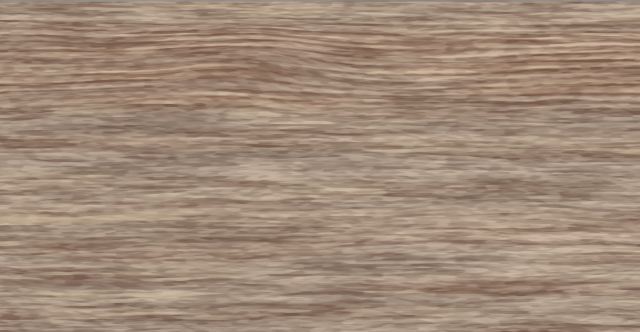
Reproduce this texture procedurally as a WebGL 2 fragment shader.

```glsl
#version 300 es
precision highp float;

#define DARK vec3(0.505, 0.405, 0.345)
#define MID vec3(0.634, 0.552, 0.482)
#define LIGHT vec3(0.765, 0.685, 0.605)
#define CREAM vec3(0.775, 0.695, 0.575)
#define WARMTH vec3(0.020, -0.006, -0.020)
#define EDGE_GREY vec3(0.56, 0.55, 0.55)
#define RING_DENSITY 43.0
#define RING_CONTRAST 0.25
#define FIBRE_CONTRAST 0.66
#define FLECK_CONTRAST 0.46

uniform vec2 u_resolution;
out vec4 fragColor;

vec3 hash3(vec2 cell) {
    vec3 h = fract(cell.xyx * vec3(0.1031, 0.1030, 0.0973));
    h += dot(h, h.yxz + 33.33);
    return fract((h.xxy + h.yzz) * h.zyx);
}

// Smooth cellular noise: random cell tones blended by distance, about -0.5 to 0.5
float cellTone(vec2 p) {
    vec2 base = floor(p);
    vec2 f = p - base;
    float tone = 0.0;
    float total = 0.0001;
    for (int j = -1; j <= 1; j++) {
        for (int i = -1; i <= 1; i++) {
            vec2 offset = vec2(i, j);
            vec3 h = hash3(base + offset + 57.0);
            vec2 d = offset + h.xy - f;
            float weight = exp(-7.0 * dot(d, d));
            tone += weight * (h.z - 0.5);
            total += weight;
        }
    }
    return tone / total;
}

// Soft lens-shaped mark lying along the grain
float streak(vec2 p, vec2 centre, vec2 size) {
    vec2 d = (p - centre) / size;
    return exp(-dot(d, d));
}

// Layered sines that bend the grain slightly
float grainBend(vec2 p) {
    return 0.005 * sin(2.3 * p.x + 5.0 * p.y)
         + 0.002 * sin(6.1 * p.x - 17.0 * p.y + 1.3)
         + 0.0010 * sin(19.0 * p.x + 31.0 * p.y);
}

void main() {
    vec2 p = gl_FragCoord.xy / u_resolution.y;
    float figured = smoothstep(0.62, 0.72, p.y) * (1.0 - smoothstep(0.91, 0.97, p.y));

    // Bent coordinates, with an arch in the figured band
    vec2 q = p;
    q.y += grainBend(p);
    q.y -= figured * (0.036 * streak(p, vec2(0.72, 0.84), vec2(0.28, 0.11))
                    + 0.008 * sin(3.7 * p.x + 9.0 * p.y));

    // Fibres from broad bands down to short flecks
    float broad = cellTone(q * vec2(0.7, 13.0));
    float medium = cellTone(q * vec2(2.2, 56.0) + 11.0);
    float fine = cellTone(q * vec2(7.0, 125.0) + 37.0);
    float fleck = cellTone(q * vec2(32.0, 170.0) + 71.0);
    float tone = 0.49 + 0.24 * broad + 0.48 * medium * (1.0 - 0.4 * figured)
               + FIBRE_CONTRAST * fine + FLECK_CONTRAST * fleck;

    // Growth rings with uneven spacing and strength
    float phase = 6.2832 * RING_DENSITY * q.y + 3.0 * broad + 1.0 * medium;
    float ring = sin(phase + 0.6 * sin(phase));
    tone += figured * (RING_CONTRAST * ring * (1.0 + 1.2 * medium) - 0.10);

    // Pale sapwood bands, broken up by the fibres
    float pale = smoothstep(0.26, 0.44, cellTone(q * vec2(1.3, 34.0) + 5.0)) * 0.28;
    for (int i = 0; i < 3; i++) {
        float n = float(i);
        vec2 centre = vec2(0.2 + 0.65 * n * (n - 1.0), 0.115 + 0.24 * n - 0.012 * n * n);
        pale += 0.60 * streak(q, centre, vec2(0.45, 0.014));
    }
    pale *= clamp(0.6 + 1.3 * medium + 1.5 * fine, 0.0, 1.0);

    // Dark mineral streak
    tone -= 0.42 * streak(q, vec2(0.86, 0.555), vec2(0.26, 0.010)) * (1.0 + medium);

    // Colour ramp and warm-to-grey drift
    tone = clamp(tone, -0.15, 1.1);
    vec3 colour = tone < 0.5 ? mix(DARK, MID, tone * 2.0) : mix(MID, LIGHT, tone * 2.0 - 1.0);
    float drift = cellTone(q * vec2(1.4, 27.0) + 93.0);
    colour += WARMTH * (0.8 * drift + 0.6 * figured - 0.05);
    colour = mix(colour, CREAM + 0.06 * (fine + fleck), clamp(pale, 0.0, 0.8));

    // Thin grey rim along the top
    colour = mix(colour, EDGE_GREY, 0.7 * smoothstep(0.992, 0.998, p.y));
    fragColor = vec4(colour, 1.0);
}
```
